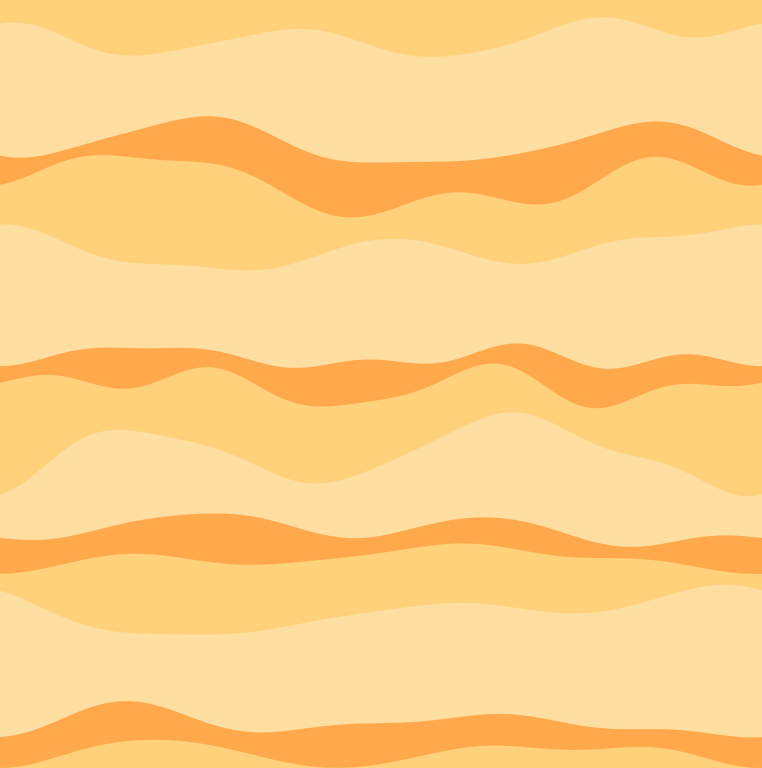
A WebGL 1 fragment shader for this background:

```glsl
precision highp float;
// Seamless sandy strata: four uneven layers of cream, orange and yellow with wavy edges.
uniform vec2 u_resolution;

#define UNITS 768.0                    // tile height in wave units
#define SOFTNESS 0.7                   // half width of an edge blend, in pixels
#define CREAM vec3(1.0, 0.87, 0.635)
#define YELLOW vec3(1.0, 0.82, 0.48)
#define ORANGE vec3(1.0, 0.66, 0.30)
#define TAU 6.2831853

// Depth of an edge: five whole-number harmonics, so it wraps across the tile.
float wave(float x, float depth, vec4 cosines, vec4 sines, vec2 ripple) {
  vec4 angle = TAU * x * vec4(1.0, 2.0, 3.0, 4.0);
  float fifth = TAU * x * 5.0;
  return depth + dot(cosines, cos(angle)) + dot(sines, sin(angle))
       + dot(ripple, vec2(cos(fifth), sin(fifth)));
}

// Coverage of everything below an edge.
float below(float depth, float edge) {
  float blend = SOFTNESS * UNITS / u_resolution.y;
  return smoothstep(-blend, blend, depth - edge);
}

// One layer: cream, then an orange seam, then yellow.
vec3 layer(vec3 color, float depth, float cream, float orange, float yellow) {
  color = mix(color, CREAM, below(depth, cream));
  color = mix(color, ORANGE, below(depth, orange));
  return mix(color, YELLOW, below(depth, yellow));
}

void main() {
  vec2 uv = gl_FragCoord.xy / u_resolution;
  float x = uv.x;
  float depth = (1.0 - uv.y) * UNITS;
  vec3 color = YELLOW;

  // Broad seam with deep swells
  color = layer(color, depth,
    wave(x, 38.3, vec4(-6.1, 0.7, -4.0, -2.8), vec4(5.2, 9.8, -8.7, -2.6), vec2(-2.4, -1.4)),
    wave(x, 142.8, vec4(-8.5, 14.8, 3.2, 1.5), vec4(-5.7, 9.2, 6.3, -1.7), vec2(1.9, 0.0)),
    wave(x, 182.0, vec4(-20.2, 9.9, 5.3, 6.8), vec4(-9.1, -0.7, 7.3, -6.5), vec2(0.9, -1.0)));

  // Thin, choppy seam
  color = layer(color, depth,
    wave(x, 249.6, vec4(-9.1, -14.0, 3.0, -3.8), vec4(7.9, 2.3, 0.8, -2.6), vec2(-1.4, -1.1)),
    wave(x, 357.3, vec4(-1.2, 4.5, -0.3, 1.2), vec4(-1.8, -5.8, 2.3, 4.0), vec2(4.6, -1.8)),
    wave(x, 386.3, vec4(-3.4, 2.7, -9.0, 2.2), vec4(-2.6, -8.9, 8.7, -1.2), vec2(3.9, -5.2)));

  // Flatter seam under two tall dunes
  color = layer(color, depth,
    wave(x, 453.8, vec4(7.1, 21.3, 3.2, 4.7), vec4(6.9, -22.2, 1.8, 0.3), vec2(4.2, -0.6)),
    wave(x, 529.8, vec4(6.1, 6.0, -5.3, 1.0), vec4(-6.3, -4.9, 5.5, 1.4), vec2(0.3, 1.3)),
    wave(x, 558.7, vec4(7.4, 2.6, 3.5, 2.1), vec4(3.2, -5.9, 1.8, 0.4), vec2(-0.4, -0.3)));

  // Lowest seam, whose yellow continues at the top of the tile
  color = layer(color, depth,
    wave(x, 612.8, vec4(-6.2, -11.7, -3.2, -0.5), vec4(15.1, 2.3, 4.3, 1.4), vec2(-0.7, -0.2)),
    wave(x, 722.8, vec4(1.6, 4.8, 5.0, 2.5), vec4(-3.1, -9.8, 0.2, 3.5), vec2(0.4, -0.2)),
    wave(x, 753.5, vec4(-1.4, 10.0, 2.8, 2.5), vec4(0.4, -4.6, 3.8, -0.3), vec2(0.6, -0.5)));

  gl_FragColor = vec4(color, 1.0);
}
```
